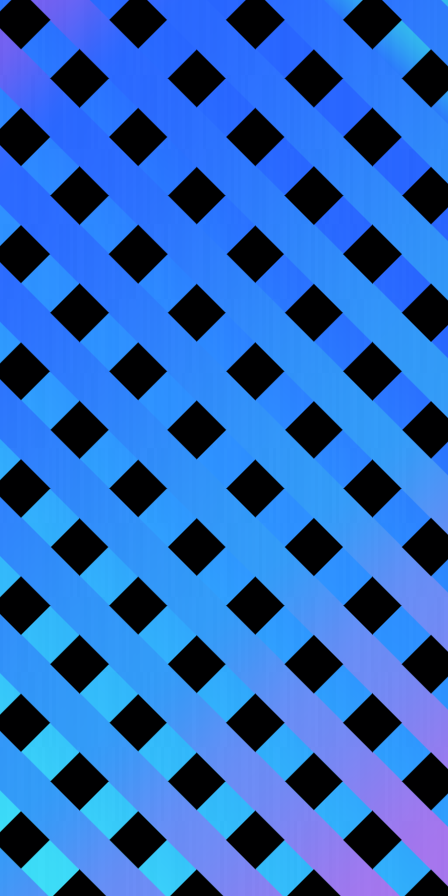
Reproduce this pattern procedurally as a Shadertoy shader.

```glsl
float hash(vec2 p) {
    vec3 q = fract(vec3(p.xyx) * 0.1031);
    q += dot(q, q.yzx + 33.33);
    return fract((q.x + q.y) * q.z);
}

// Straps falling to the right: violet, blue, sky, lilac
vec3 upperRamp(float t) {
    vec3 col = mix(vec3(0.46, 0.38, 0.94), vec3(0.17, 0.41, 1.0), smoothstep(0.02, 0.14, t));
    col = mix(col, vec3(0.20, 0.61, 0.97), smoothstep(0.12, 0.64, t));
    col = mix(col, vec3(0.42, 0.55, 0.96), smoothstep(0.61, 0.77, t));
    return mix(col, vec3(0.65, 0.46, 0.93), smoothstep(0.75, 0.97, t));
}

// Straps rising to the right: cyan, blue, teal at the far corner
vec3 lowerRamp(float t) {
    vec3 col = mix(vec3(0.24, 0.87, 0.97), vec3(0.20, 0.73, 0.98), smoothstep(-1.95, -1.25, t));
    col = mix(col, vec3(0.18, 0.57, 1.0), smoothstep(-1.4, -0.5, t));
    col = mix(col, vec3(0.16, 0.40, 1.0), smoothstep(-0.6, 0.4, t));
    return mix(col, vec3(0.20, 0.73, 0.93), smoothstep(0.65, 0.88, t));
}

void mainImage(out vec4 fragColor, in vec2 fragCoord) {
    // Canvas widths, measured down from the top left
    vec2 p = vec2(fragCoord.x, iResolution.y - fragCoord.y) / iResolution.x;

    // Diagonal lattice with a hole at every integer point
    float period = 0.2615;
    vec2 d = (p - vec2(0.0469, 0.0443)) / period;
    vec2 lattice = vec2(d.x + d.y, d.x - d.y);
    vec2 cell = round(lattice);
    vec2 dist = abs(lattice - cell);
    float aa = 0.8 * sqrt(2.0) / (period * iResolution.x);

    // Continuous straps lie over the crossing ones
    float halfGap = 0.244;
    float over = smoothstep(-aa, aa, dist.y - halfGap);
    vec3 col = mix(lowerRamp(p.x - p.y), upperRamp((p.x + p.y) / 3.0), over);

    // Faint vertical streaks
    vec2 streak = floor(p * vec2(128.0, 6.0));
    col += 0.012 * (hash(streak) - 0.5);

    // Black holes, slightly uneven in size
    float holeSize = halfGap + 0.008 * hash(cell + 40.0);
    float hole = max(dist.x, dist.y) - holeSize;
    col = mix(vec3(0.0, 0.0, 0.004), col, smoothstep(-aa, aa, hole));

    fragColor = vec4(clamp(col, 0.0, 1.0), 1.0);
}
```
